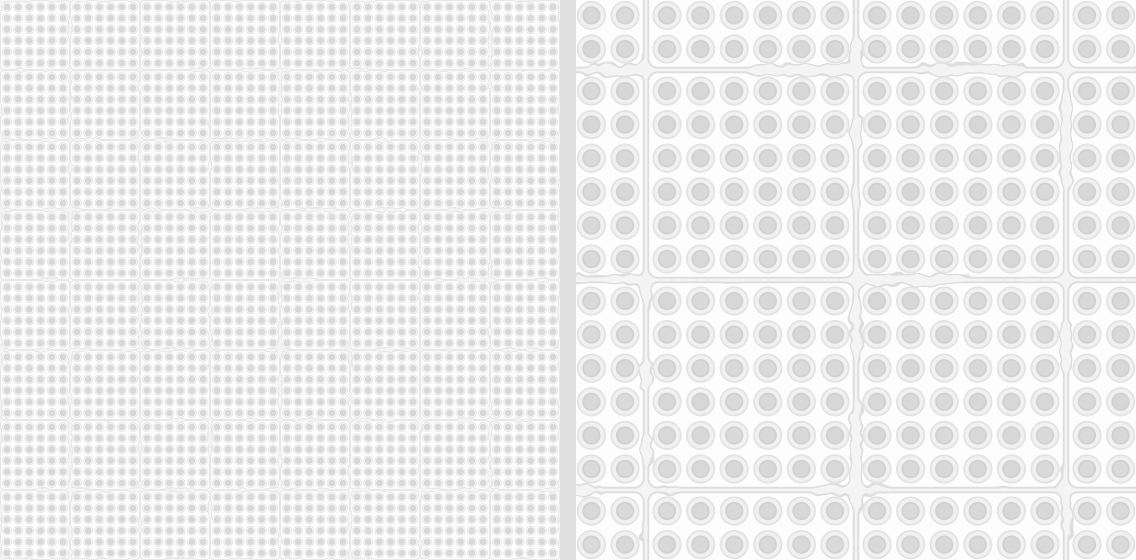
Left: the whole. Right: its middle third, enlarged.
Give the GLSL for this pattern, as a WebGL 1 fragment shader.

```glsl
precision highp float;

uniform vec2 u_resolution;

#define TILES 8.0           // tiles across and down
#define DOTS 6.0            // studs along a tile side
#define PITCH 0.16          // stud spacing, in tile widths
#define CORE_RADIUS 0.039
#define RING_RADIUS 0.065
#define OUTLINE 0.009
#define JOINT 0.011         // half width of the joint
#define CORNER 0.045
#define CHIP_DEPTH 0.024
#define FACE_TONE 0.993
#define RING_TONE 0.945
#define CORE_TONE 0.85

float hash(vec2 p) {
  return fract(sin(dot(p, vec2(127.1, 311.7))) * 43758.545);
}

vec2 gradient(vec2 cell, float period) {
  float angle = 6.28318 * hash(mod(cell, period));
  return vec2(cos(angle), sin(angle));
}

// Gradient noise that wraps after a whole number of cells
float wrapNoise(vec2 p, float period) {
  vec2 i = floor(p);
  vec2 f = p - i;
  vec2 w = f * f * f * (f * (f * 6.0 - 15.0) + 10.0);
  vec2 e = vec2(1.0, 0.0);
  float a = dot(gradient(i, period), f);
  float b = dot(gradient(i + e.xy, period), f - e.xy);
  float c = dot(gradient(i + e.yx, period), f - e.yx);
  float d = dot(gradient(i + e.xx, period), f - e.xx);
  return mix(mix(a, b, w.x), mix(c, d, w.x), w.y);
}

// Pixel coverage of the inside of a signed distance
float cover(float d, float pixel) {
  return clamp(0.5 - d / pixel, 0.0, 1.0);
}

// Coverage of a line centred on the zero of a distance
float stroke(float d, float width, float pixel) {
  return cover(d - 0.5 * width, pixel) - cover(d + 0.5 * width, pixel);
}

float roundedBox(vec2 p, float halfSize, float radius) {
  vec2 q = abs(p) - halfSize + radius;
  return length(max(q, 0.0)) + min(max(q.x, q.y), 0.0) - radius;
}

// Occasional ragged bites along the tile edges
float chips(vec2 p) {
  float patches = smoothstep(0.08, 0.3, wrapNoise(p * 4.0 + 0.37, TILES * 4.0));
  float ragged = wrapNoise(p * 17.0 + 0.61, TILES * 17.0);
  return CHIP_DEPTH * patches * clamp(0.65 + 1.2 * ragged, 0.0, 1.0);
}

void main() {
  vec2 p = gl_FragCoord.xy / u_resolution * TILES;
  float pixel = TILES / min(u_resolution.x, u_resolution.y);
  vec2 tile = floor(p);
  vec2 local = p - tile - 0.5;

  // Rounded tile, pale joint and worn outline
  float edge = roundedBox(local, 0.5 - JOINT, CORNER) + chips(p);
  float tone = mix(0.955, FACE_TONE, cover(edge, pixel));
  tone = mix(tone, 0.865, stroke(edge, OUTLINE, pixel));

  // Grid of studs inside the tile
  vec2 grid = local / PITCH + 0.5 * DOTS;
  vec2 stud = clamp(floor(grid), 0.0, DOTS - 1.0);
  float r = length((grid - stud - 0.5) * PITCH);
  float shade = 0.012 * (hash(tile * DOTS + stud) - 0.5);

  // Pale ring with a fine rim, around a darker core
  tone = mix(tone, RING_TONE, cover(r - RING_RADIUS, pixel));
  tone = mix(tone, 0.89, stroke(r - RING_RADIUS, OUTLINE, pixel));
  tone = mix(tone, CORE_TONE + shade, cover(r - CORE_RADIUS, pixel));
  tone = mix(tone, 0.82, stroke(r - CORE_RADIUS, OUTLINE, pixel));

  gl_FragColor = vec4(vec3(tone), 1.0);
}
```
